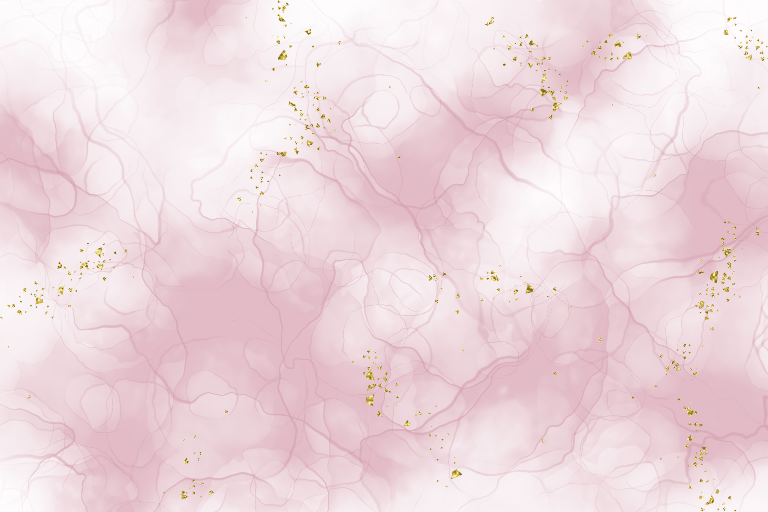
This background is drawn by a Shadertoy shader. Its source:

```glsl
// Rose alcohol-ink marble: soft pigment pools are warped by noise, lightened by
// scalloped translucent blooms, then edged with veins drawn as noise contours.
// Angular gold flakes are scattered in jittered cells along a few loose trails.

const int POOL_COUNT = 11;
const int TRAIL_COUNT = 11;

// Pigment pools: centre, radius, strength
const vec4 POOLS[POOL_COUNT] = vec4[POOL_COUNT](
    vec4(0.07, 0.67, 0.16, 0.75), vec4(0.74, 0.68, 0.16, 0.85), vec4(0.45, 0.31, 0.25, 1.0),
    vec4(0.25, 0.12, 0.20, 0.85), vec4(0.75, 0.20, 0.22, 0.75), vec4(1.12, 0.33, 0.19, 0.95),
    vec4(1.14, 0.93, 0.15, 0.9), vec4(1.40, 0.60, 0.16, 0.85), vec4(1.40, 0.20, 0.18, 0.65),
    vec4(0.45, 0.97, 0.11, 0.6), vec4(0.94, 0.77, 0.10, 0.7));

// Gold trails: start and end of each segment
const vec4 TRAILS[TRAIL_COUNT] = vec4[TRAIL_COUNT](
    vec4(0.54, 0.98, 0.62, 0.76), vec4(0.62, 0.76, 0.50, 0.64), vec4(0.97, 0.99, 1.07, 0.83),
    vec4(1.08, 0.81, 1.24, 0.95), vec4(0.00, 0.35, 0.20, 0.50), vec4(0.87, 0.46, 1.08, 0.44),
    vec4(0.72, 0.29, 0.88, 0.07), vec4(0.41, 0.24, 0.36, 0.00), vec4(1.47, 0.59, 1.32, 0.27),
    vec4(1.32, 0.27, 1.40, 0.00), vec4(1.45, 0.94, 1.50, 0.86));

vec2 hash2(vec2 p) {
    vec3 h = fract(p.xyx * vec3(0.1031, 0.1030, 0.0973));
    h += dot(h, h.yzx + 33.33);
    return fract((h.xx + h.yz) * h.zy);
}

float noise(vec2 p) {
    vec2 i = floor(p), f = fract(p);
    f = f * f * f * (f * (f * 6.0 - 15.0) + 10.0);
    float low = mix(hash2(i).x, hash2(i + vec2(1, 0)).x, f.x);
    float high = mix(hash2(i + vec2(0, 1)).x, hash2(i + 1.0).x, f.x);
    return mix(low, high, f.y);
}

mat2 rotation(float a) { return mat2(cos(a), sin(a), -sin(a), cos(a)); }

float fbm(vec2 p) {
    float sum = 0.0, gain = 0.5;
    for (int i = 0; i < 5; i++) {
        sum += gain * noise(p);
        p = rotation(0.65) * p * 2.03 + 11.7;
        gain *= 0.5;
    }
    return sum;
}

vec2 warp(vec2 p, float scale, float amount) {
    return p + amount * (vec2(fbm(p * scale + 3.1), fbm(p * scale + 47.3)) - 0.48);
}

float pigment(vec2 p) {
    float clear = 1.0;
    for (int i = 0; i < POOL_COUNT; i++) {
        vec2 d = (p - POOLS[i].xy) / POOLS[i].z;
        clear *= 1.0 - POOLS[i].w * exp(-dot(d, d));
    }
    return 1.0 - clear;
}

// x: signed distance to the union of discs, y: distance to the nearest rim
vec2 blooms(vec2 p, float scale, float seed) {
    vec2 q = p * scale, cell = floor(q), best = vec2(9.0);
    for (int k = 0; k < 9; k++) {
        vec2 id = cell + vec2(k % 3, k / 3) - 1.0;
        vec2 centre = id + 0.15 + 0.7 * hash2(id + seed);
        float d = length(q - centre) - mix(0.2, 0.68, hash2(id + seed + 71.0).x);
        best = min(best, vec2(d, abs(d)));
    }
    return best / scale;
}

float contourDistance(float field) {
    float slope = length(vec2(dFdx(field), dFdy(field))) * iResolution.y;
    return field / max(slope, 0.6);
}

vec3 inkColour(float depth) {
    vec3 c = mix(vec3(0.995, 0.99, 0.992), vec3(0.97, 0.935, 0.945), smoothstep(0.0, 0.25, depth));
    c = mix(c, vec3(0.93, 0.84, 0.865), smoothstep(0.22, 0.55, depth));
    return mix(c, vec3(0.885, 0.735, 0.778), smoothstep(0.48, 0.9, depth));
}

float goldDensity(vec2 p) {
    float nearest = 9.0;
    for (int i = 0; i < TRAIL_COUNT; i++) {
        vec2 a = p - TRAILS[i].xy, b = TRAILS[i].zw - TRAILS[i].xy;
        nearest = min(nearest, length(a - b * clamp(dot(a, b) / dot(b, b), 0.0, 1.0)));
    }
    return exp(-nearest * nearest / 0.0009) * smoothstep(0.2, 0.65, noise(p * 22.0));
}

// One angular flake per cell: rgb colour and coverage
vec4 flakes(vec2 p, float size, float chance) {
    vec2 id = floor(p / size), h = hash2(id + 5.0), g = hash2(id + 91.0);
    float radius = mix(0.12, 0.36, h.x * h.x);
    vec2 q = fract(p / size) - 0.5 - (g - 0.5) * (1.0 - 2.6 * radius);
    q = rotation(6.283 * h.y) * q;
    float d = max(abs(q.x) * mix(0.8, 1.5, g.x) + q.y * 0.55, abs(q.y) * 1.15) - radius;
    float pixel = 1.0 / (iResolution.y * size);
    float present = step(hash2(id + 33.0).x, chance * goldDensity((id + 0.5) * size));
    float shine = noise(q * 5.0 / radius * 0.4 + id * 7.0);
    vec3 gold = mix(vec3(0.50, 0.41, 0.13), vec3(0.81, 0.71, 0.30), smoothstep(0.1, 0.55, shine));
    gold = mix(gold, vec3(0.97, 0.93, 0.66), smoothstep(0.6, 0.85, shine));
    return vec4(gold, present * (1.0 - smoothstep(-0.6 * pixel, 0.6 * pixel, d)));
}

void mainImage(out vec4 fragColor, in vec2 fragCoord) {
    vec2 p = fragCoord / iResolution.y;
    vec2 flow = warp(p, 3.0, 0.3), ripple = warp(p, 6.0, 0.09);
    float base = pigment(warp(p, 4.0, 0.2));
    float depth = 0.1 + base + 0.65 * (fbm(flow * 5.0) - 0.48);
    float inked = smoothstep(0.04, 0.5, base), vein = 0.0;

    // Pale scalloped blooms with broken rims
    for (int i = 0; i < 3; i++) {
        float k = float(i);
        vec2 b = blooms(rotation(k * 0.8) * ripple, 3.4 + 1.7 * k, 19.0 * k);
        float inside = 1.0 - smoothstep(-0.003, 0.003, b.x);
        depth *= 1.0 - inside * 0.26 * (1.0 - 0.6 * exp(25.0 * min(b.x, 0.0)));
        float width = mix(0.001, 0.005, pow(noise(p * 13.0 + k * 9.0), 2.0));
        float rim = 1.0 - smoothstep(0.0, width, b.y);
        vein += 0.5 * rim * smoothstep(0.3, 0.65, noise(p * 8.0 - k * 5.0));
    }

    // Flowing veins, each with pigment gathered on one side
    for (int i = 0; i < 5; i++) {
        float k = float(i);
        vec2 q = rotation(k * 1.3) * flow * vec2(3.0, 4.8) + k * 13.7;
        float d = contourDistance(noise(q) - 0.42 - 0.04 * k);
        float width = mix(0.0015, 0.0065, pow(noise(p * 9.0 + k * 21.0), 2.0));
        float line = 1.0 - smoothstep(0.2 * width, width, abs(d));
        depth += inked * 0.13 * smoothstep(-0.002, 0.002, d) * exp(-22.0 * max(d, 0.0));
        vein += 0.75 * line * smoothstep(0.2, 0.6, noise(p * 5.0 + k * 3.0));
    }

    vec3 colour = inkColour(depth + 0.06 * (fbm(p * 26.0) - 0.48));
    colour = mix(colour, vec3(0.83, 0.62, 0.68), min(vein, 1.0) * mix(0.12, 0.72, inked));

    // Gold, fine dust below larger leaf
    vec4 dust = flakes(p, 0.011, 0.5), leaf = flakes(p + 0.37 * 0.024, 0.024, 0.45);
    colour = mix(colour, dust.rgb, dust.a);
    colour = mix(colour, leaf.rgb, leaf.a);
    fragColor = vec4(colour, 1.0);
}
```
